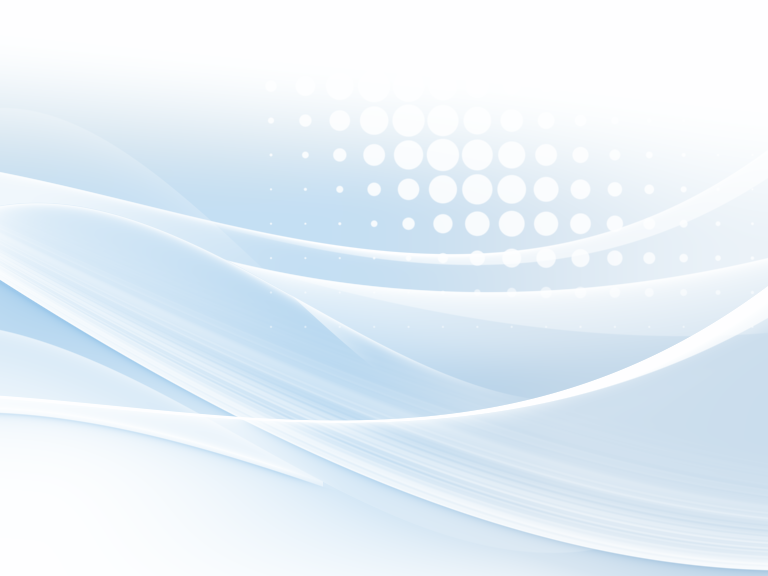
Write a Shadertoy shader that draws this background.

```glsl
float hash(float n) { return fract(sin(n * 127.1) * 43758.5453); }

float noise(float x) {
    float f = fract(x);
    return mix(hash(floor(x)), hash(floor(x) + 1.0), f * f * (3.0 - 2.0 * f));
}

// Cubic through four heights at u = 0, 1/3, 2/3 and 1
float curve(float u, float a, float b, float c, float d) {
    float t = u * 3.0;
    return -a * (t - 1.0) * (t - 2.0) * (t - 3.0) / 6.0 + b * t * (t - 2.0) * (t - 3.0) / 2.0
           - c * t * (t - 1.0) * (t - 3.0) / 2.0 + d * t * (t - 1.0) * (t - 2.0) / 6.0;
}

// Coverage of the side where h is positive
float below(float h) {
    float px = 1.0 / iResolution.y;
    return smoothstep(-px, px, h);
}

// Hard upper edge that fades downward
float rim(float h, float width) { return below(h) * exp(-max(h, 0.0) / width); }

float lighten(float depth, float amount) { return depth * (1.0 - clamp(amount, 0.0, 1.0)); }

// Halftone circles, largest near the upper middle
float halftone(vec2 p) {
    vec2 q = (p - vec2(0.4705, 0.731)) / 0.0597;
    vec2 id = floor(q + 0.5);
    float row = -id.y;
    if (row > 5.0 || row < -2.0 || id.x < 0.0) return 0.0;
    float dx = (id.x - 5.0 - 0.87 * row) * 0.0597;
    float spread = dx < 0.0 ? 0.19 : 0.286;
    float radius = 0.028 * (1.0 - pow(max(row, 0.0) / 5.2, 1.7)) * exp(-dx * dx / (spread * spread));
    radius = max(radius, 0.0016);
    return below(radius - length(q - id) * 0.0597) * (row > 3.0 ? 0.65 : 0.92);
}

void mainImage(out vec4 fragColor, in vec2 fragCoord) {
    vec2 p = fragCoord / iResolution.y;
    float u = fragCoord.x / iResolution.x;
    float v = p.y;

    // Signed heights below each flowing edge
    float arc = curve(u, 0.8125, 0.545, 0.236, 0.653) - v;
    float upper = curve(u, 0.701, 0.599, 0.564, 0.740) - v;
    float upperBase = curve(u, 0.701, 0.590, 0.542, 0.691) - v;
    float middle = curve(u, 0.694, 0.536, 0.493, 0.552) - v;
    float middleBase = curve(u, 0.688, 0.535, 0.4375, 0.422) - v;
    float diagonal = curve(u, 0.642, 0.521, 0.314, 0.479) - v;
    float bundle = curve(u, 0.514, 0.260, 0.083, 0.010) - v;
    float lower = curve(u, 0.3125, 0.274, 0.299, 0.503) - v;
    float lowerBase = curve(u, 0.309, 0.271, 0.290, 0.448) - v;
    float hem = curve(u, 0.283, 0.193, 0.045, -0.04) - v;
    float veil = curve(u, 0.427, 0.227, 0.045, 0.219) - v;

    // Sky: white above, blue toward the waves
    float depth = smoothstep(0.95 - 0.13 * u, 0.66 - 0.10 * u, v)
                  * (0.60 - 0.38 * smoothstep(0.45, 1.0, u));
    depth = lighten(depth, 0.22 * rim(arc, 0.07) * smoothstep(0.42, 0.25, u));

    // Upper ribbon
    float strip = below(upper) * below(-upperBase) * smoothstep(0.2, 0.6, u);
    depth = lighten(depth, 0.6 * strip + rim(upper, 0.007) * mix(0.95, 0.3, smoothstep(0.3, 0.9, u)));
    float leftBand = below(upper) * below(-diagonal) * smoothstep(0.40, 0.02, u);
    depth = lighten(depth, 0.75 * leftBand);

    // Broad field under the middle ribbon
    float field = mix(0.30, 0.66, smoothstep(0.0, 0.17, middle));
    field += 0.10 * exp(-pow((u - 0.62) / 0.14, 2.0)) * smoothstep(0.08, 0.18, middle);
    float fieldMask = below(middle) * smoothstep(0.24, 0.38, u);
    depth = mix(depth, field, fieldMask);
    float fold = below(middle) * below(-middleBase) * smoothstep(0.25, 0.45, u);
    depth = lighten(depth, 0.28 * fold);
    depth += 0.06 * rim(middleBase, 0.02) * smoothstep(0.35, 0.45, u) * smoothstep(0.9, 0.6, u);
    depth = lighten(depth, rim(middle, 0.016) * smoothstep(0.12, 0.33, u));

    // Fan of streaks between the diagonal and the bundle edge
    float fan = -bundle / (0.14 + 0.36 * u - 0.29 * u * u);
    float body = 0.46 + 0.28 * exp(-pow((u - 0.46) / 0.22, 2.0)) + 0.14 * smoothstep(0.5, 1.0, u);
    depth = mix(depth, body, below(diagonal) * smoothstep(0.78, 0.60, u));
    depth = mix(depth, body, smoothstep(0.0, 0.05, lowerBase) * smoothstep(0.55, 0.75, u));
    float streak = 0.0;
    for (int i = 0; i < 3; i++) {
        float frequency = 13.0 * pow(2.3, float(i));
        streak += noise(fan * frequency + u * 1.5 + float(i) * 31.0) / 3.0;
    }
    float fanFade = smoothstep(1.05, 0.0, fan) * below(diagonal);
    depth = lighten(depth, fanFade * (0.22 + 1.1 * (streak - 0.25)));
    depth = lighten(depth, 0.5 * exp(-u / 0.06) * below(diagonal));
    depth = lighten(depth, 0.9 * exp(-abs(bundle) / 0.017));
    depth = lighten(depth, 0.95 * rim(diagonal, 0.008) * smoothstep(0.70, 0.45, u));
    float tail = below(diagonal) * below(-arc) * smoothstep(0.20, 0.32, u);
    depth = lighten(depth, 0.6 * tail * smoothstep(0.5, 0.4, u));

    // Wedge, veil and pale ground under the bundle
    float wedge = mix(0.82, 0.42, smoothstep(0.0, 0.35, u)) * mix(0.7, 1.0, exp(-max(bundle, 0.0) / 0.1));
    float veilTone = mix(0.40, 0.22, smoothstep(0.0, 0.12, veil));
    float low = mix(wedge, veilTone, below(veil) * smoothstep(0.40, 0.15, u));
    low = mix(low, 0.10 + 0.4 * u, below(lower) * smoothstep(0.5, 0.3, u));
    low = lighten(low, 0.45 * rim(veil, 0.015) * smoothstep(0.7, 0.3, u));
    float ground = 0.40 * smoothstep(0.05, 0.75, u) * smoothstep(-0.12, 0.14, v)
                   + 0.30 * smoothstep(0.65, 1.0, u) + 0.18 * exp(-max(hem, 0.0) / 0.05);
    float groundMask = below(u < 0.42 ? hem : veil);
    low = lighten(low, 0.85 * exp(-abs(hem + 0.008) / 0.007) * smoothstep(0.45, 0.35, u));
    low = mix(low, ground, groundMask);
    low += 0.42 * rim(hem, 0.005) * smoothstep(0.44, 0.36, u);
    depth = mix(depth, low, below(bundle));
    depth += 0.38 * rim(bundle, 0.007);

    // Lower ribbon sweeping up to the right
    float sweep = below(lower) * below(-lowerBase);
    depth = lighten(depth, 0.6 * sweep + rim(lower, mix(0.010, 0.028, u * u)));
    depth = lighten(depth, 0.85 * halftone(p) + 0.1 * halftone(p) * below(-upper));

    // Azure at left and centre, greyer slate at right
    vec3 deep = mix(vec3(0.62, 0.79, 0.92), vec3(0.66, 0.78, 0.88), smoothstep(0.4, 0.75, u));
    deep = mix(deep, vec3(0.65, 0.78, 0.87), smoothstep(0.62, 0.8, v));
    fragColor = vec4(mix(vec3(0.995, 0.998, 1.0), deep, clamp(depth, 0.0, 1.0)), 1.0);
}
```
